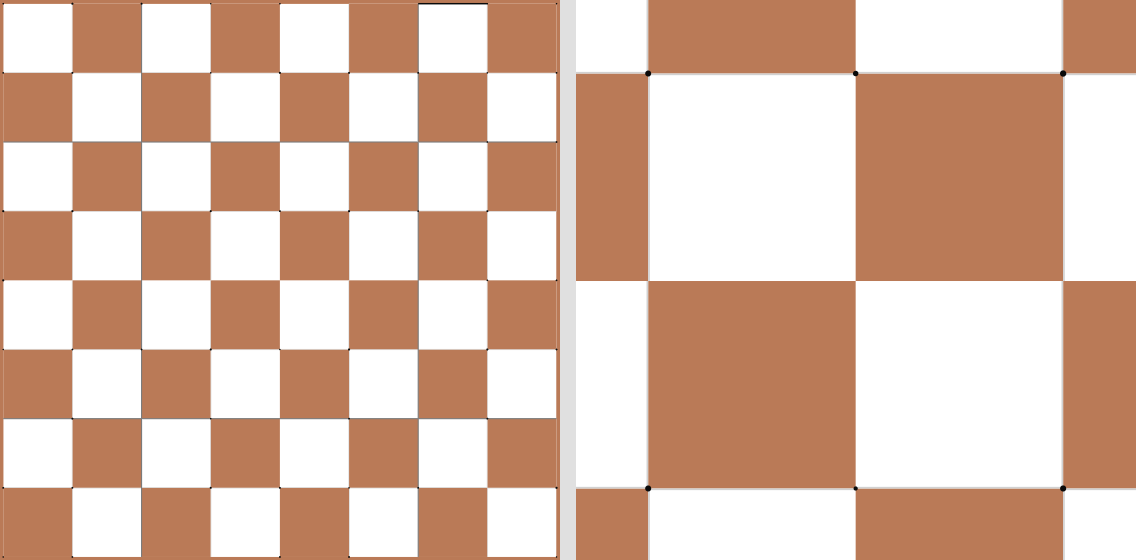
Left, the full canvas; right, a detail of the centre.
Reproduce this pattern procedurally as a Shadertoy shader.

```glsl
// Eight by eight brown and white checkerboard with grey hairlines and worn black corners.

const float CELLS = 8.0;
const vec2 BOARD_ORIGIN = vec2(0.0058, 0.0054);
const float CELL_SIZE = 0.1235;
const float LINE_HALF = 0.00098;
const float DOT_HALF = 0.0017;
const float DOT_CHANCE = 0.78;
const float DOT_CHANCE_ON_DARK = 0.3;
const vec2 STROKE_CELL = vec2(6.0, 8.0); // column and grid line of the black stroke
const float STROKE_HALF = 0.0013;

const vec3 BROWN = vec3(0.73, 0.48, 0.34);
const vec3 WHITE = vec3(1.0);
const vec3 DARK_GREY = vec3(0.48);
const vec3 PALE_GREY = vec3(0.82);
const vec3 INK = vec3(0.04);

float hash(vec2 p) {
    return fract(sin(dot(p, vec2(127.1, 311.7))) * 4375.85);
}

// Antialiased coverage of a band around zero.
float band(float d, float halfWidth, float px) {
    return clamp((halfWidth - abs(d)) / px + 0.5, 0.0, 1.0);
}

void mainImage(out vec4 fragColor, in vec2 fragCoord) {
    float px = 1.0 / min(iResolution.x, iResolution.y);
    vec2 p = fragCoord / iResolution.xy - BOARD_ORIGIN;

    // Nearest grid line on each axis and the signed distance to it
    vec2 index = round(p / CELL_SIZE);
    vec2 offset = p - index * CELL_SIZE;
    vec2 halfBoard = vec2(0.5 * CELLS * CELL_SIZE);
    vec2 inset = halfBoard - abs(p - halfBoard);
    float inside = clamp(min(inset.x, inset.y) / px + 0.5, 0.0, 1.0);

    // Alternating squares
    vec2 parity = 1.0 - 2.0 * mod(index, 2.0);
    vec2 side = clamp(2.0 * offset / px, -1.0, 1.0) * parity;
    float white = (0.5 - 0.5 * side.x * side.y) * inside;
    vec3 color = mix(BROWN, WHITE, white);

    // Hairlines cycle through none, pale, dark, pale
    vec2 wave = sin(index * 0.785398);
    vec2 strength = wave * wave;
    vec2 dark = step(0.75, strength);
    vec2 pale = step(0.25, strength) - dark;
    vec2 line = vec2(band(offset.x, LINE_HALF, px), band(offset.y, LINE_HALF, px));
    vec2 paleLine = line * pale;
    vec2 darkLine = line * dark;
    color = mix(color, PALE_GREY, max(paleLine.x, paleLine.y) * white);
    color = mix(color, DARK_GREY, max(darkLine.x, darkLine.y) * inside);

    // Black specks at some of the corners
    float chance = mix(DOT_CHANCE, DOT_CHANCE_ON_DARK, max(dark.x, dark.y));
    bool onBoard = all(greaterThanEqual(index, vec2(0.0)))
                && all(lessThanEqual(index, vec2(CELLS)));
    bool centre = all(equal(index, vec2(0.5 * CELLS)));
    float present = onBoard && !centre ? step(hash(index + 3.0), chance) : 0.0;
    float size = DOT_HALF * mix(0.7, 1.1, hash(index + 17.0));
    float dotMask = band(length(offset), size, px) * present;
    color = mix(color, INK, dotMask);

    // One heavier stroke on the top edge
    vec2 fromStroke = p - (STROKE_CELL + vec2(0.5, 0.0)) * CELL_SIZE;
    float stroke = band(fromStroke.x, 0.5 * CELL_SIZE, px) * band(fromStroke.y, STROKE_HALF, px);
    color = mix(color, INK, stroke);

    fragColor = vec4(color, 1.0);
}
```
